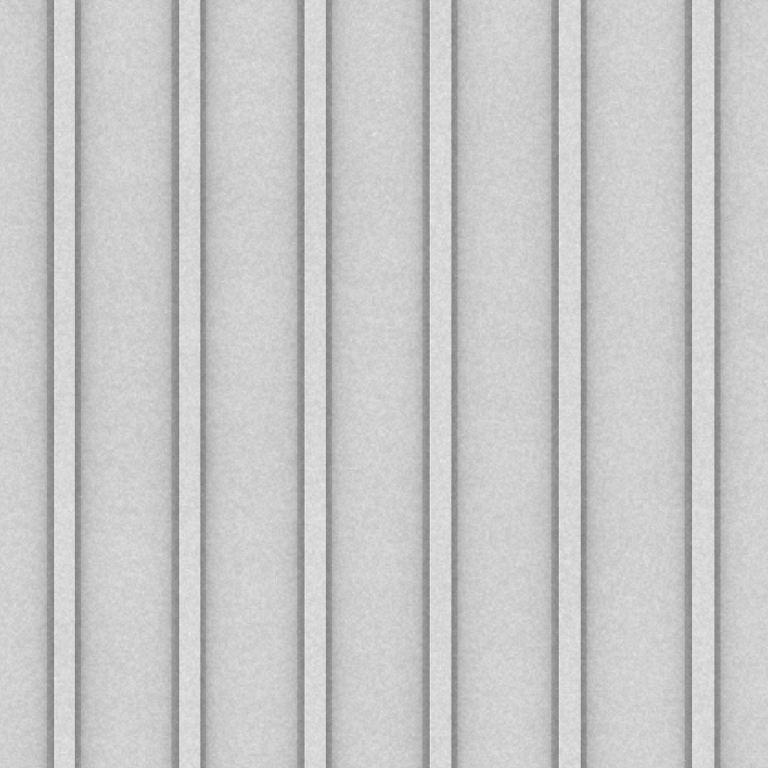
This texture is drawn by a WebGL 1 fragment shader. Its source:

```glsl
precision highp float;
// Pale grey standing-seam metal cladding: six raised vertical ribs with shaded flanks and fine grain.
uniform vec2 u_resolution;

const float RIBS = 6.0;
const float TAU = 6.2831853;
const vec3 PANEL = vec3(0.832);
const vec3 RIB_TOP = vec3(0.842);
const vec3 FLANK = vec3(0.545);

float hash(vec2 p) {
  vec3 q = fract(vec3(p.xyx) * 0.1031);
  q += dot(q, q.yzx + 33.33);
  return fract((q.x + q.y) * q.z);
}

// Value noise that wraps after the given number of cells, centred on zero
float noise(vec2 uv, vec2 cells) {
  vec2 p = uv * cells;
  vec2 i = floor(p);
  vec2 f = fract(p);
  f = f * f * (3.0 - 2.0 * f);
  vec2 a = mod(i, cells);
  vec2 b = mod(i + 1.0, cells);
  float low = mix(hash(a), hash(vec2(b.x, a.y)), f.x);
  float high = mix(hash(vec2(a.x, b.y)), hash(b), f.x);
  return mix(low, high, f.y) - 0.5;
}

// Soft-edged coverage of the span from a to b
float band(float x, float a, float b, float soft) {
  return smoothstep(a - soft, a + soft, x) - smoothstep(b - soft, b + soft, x);
}

// Ribs are slightly unevenly spaced
float ribCentre(float index) {
  float t = TAU * index / RIBS;
  float drift = -0.0052 + 0.0052 * cos(t) - 0.0011 * sin(2.0 * t);
  return (index + 0.504) / RIBS + drift;
}

// Contact shadow plus a wide falloff, by distance from the rib foot
float footShadow(float dist) {
  float s = max(dist, 0.0);
  return 0.085 * exp(-s / 0.007) + 0.065 * exp(-s / 0.030);
}

// Paints one rib over the base colour
vec3 paintRib(vec3 base, float x, float index, float soft) {
  float id = mod(index, RIBS);
  float topHalf = 0.0134 + 0.0002 * id;
  float leftFoot = -topHalf - 0.0080 - 0.0026 * hash(vec2(id, 7.0));
  float rightFoot = topHalf + 0.0073 + 0.0012 * hash(vec2(id, 19.0));
  float d = x - ribCentre(index);

  float left = band(d, leftFoot, -topHalf, soft);
  float right = band(d, topHalf, rightFoot, soft);
  float top = band(d, -topHalf, topHalf, soft);
  float leftRamp = smoothstep(leftFoot, -topHalf, d);
  float rightRamp = smoothstep(topHalf, rightFoot, d);
  float glint = band(d, -topHalf, -topHalf + 0.0016, soft);

  vec3 color = mix(base, FLANK + 0.055 * (1.0 - leftRamp), left);
  color = mix(color, FLANK - 0.01 + 0.045 * rightRamp, right);
  color = mix(color, RIB_TOP, top);
  return color + 0.035 * glint;
}

// Brushed mottling, fine grain and sparse bright specks
float surfaceGrain(vec2 uv) {
  float mottle = 0.014 * noise(uv, vec2(9.0, 7.0)) + 0.012 * noise(uv, vec2(12.0, 60.0));
  float grain = 0.050 * noise(uv, vec2(420.0)) + 0.040 * noise(uv + 0.37, vec2(230.0));
  float speck = 0.045 * smoothstep(0.36, 0.5, noise(uv + 0.61, vec2(300.0)));
  return mottle + grain + speck;
}

void main() {
  vec2 uv = gl_FragCoord.xy / u_resolution;
  float soft = max(0.0008, 0.75 / u_resolution.x);

  // Flat panels, darkened towards the ribs on either side
  float shade = 0.0;
  for (int i = -1; i <= 6; i++) {
    shade += footShadow(abs(uv.x - ribCentre(float(i))) - 0.0215);
  }
  vec3 color = PANEL - shade;

  // Ribs, including neighbours beyond the edges
  for (int i = -1; i <= 6; i++) {
    color = paintRib(color, uv.x, float(i), soft);
  }

  color += surfaceGrain(uv);
  gl_FragColor = vec4(clamp(color, 0.0, 1.0), 1.0);
}
```
